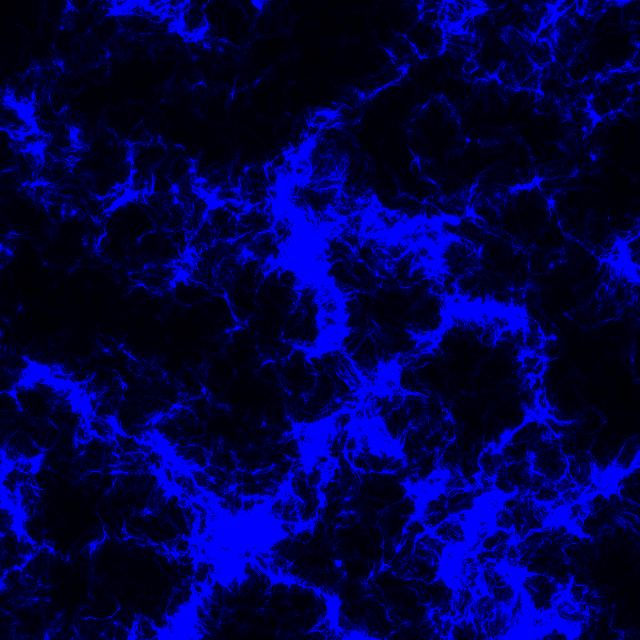
Give the GLSL for this texture, as a Shadertoy shader.

```glsl
const int   OCTAVES       = 7;
const float BASE_SCALE    = 4.0;    // large cells across the canvas
const float FIRST_WEIGHT  = 0.85;   // strength of the largest veins
const float WEIGHT_DECAY  = 0.80;
const float VEIN_CORE     = 0.055;  // half width of a vein centre
const float RIDGE_MEAN    = 0.45;   // average of ridge(), used for centring
const float NOISE_SPREAD  = 0.43;   // standard deviation of noise()
const float LOG_MEDIAN    = -1.52;  // overall exposure, logarithmic
const float POOL_SCALE    = 3.2;
const float POOL_STRENGTH = 0.5;    // broad bright and dark regions
const float WARP_SCALE    = 11.0;
const float WARP_AMOUNT   = 0.012;
const vec3  GLOW_COLOR    = vec3(0.0, 0.0, 1.0);

// Integer hash giving three values in -1..1
vec3 hash3(ivec2 cell, int seed) {
    uvec3 v = uvec3(ivec3(cell, seed)) * 1664525u + 1013904223u;
    v.x += v.y * v.z;
    v.y += v.z * v.x;
    v.z += v.x * v.y;
    v ^= v >> 16u;
    v.x += v.y * v.z;
    v.y += v.z * v.x;
    v.z += v.x * v.y;
    return vec3(v >> 8u) / 8388608.0 - 1.0;
}

// Random height plus random slope at one lattice corner
float corner(ivec2 cell, ivec2 offset, vec2 local, int seed) {
    vec3 h = hash3(cell + offset, seed);
    return 0.7 * h.z + 2.0 * dot(h.xy, local - vec2(offset));
}

// Value and gradient noise combined, so zero lines avoid the lattice
float noise(vec2 p, int seed) {
    ivec2 cell = ivec2(floor(p));
    vec2 f = fract(p);
    vec2 u = f * f * f * (f * (f * 6.0 - 15.0) + 10.0);
    float low  = mix(corner(cell, ivec2(0, 0), f, seed),
                     corner(cell, ivec2(1, 0), f, seed), u.x);
    float high = mix(corner(cell, ivec2(0, 1), f, seed),
                     corner(cell, ivec2(1, 1), f, seed), u.x);
    return mix(low, high, u.y);
}

// Logarithmic peak along the zero lines of the noise
float ridge(vec2 p, int seed) {
    return -log(abs(noise(p, seed)) / NOISE_SPREAD + VEIN_CORE);
}

// Small wiggles that roughen the veins
vec2 warp(vec2 p) {
    vec2 shift = vec2(0.0);
    float scale = WARP_SCALE;
    float amount = WARP_AMOUNT;
    for (int i = 0; i < 4; i++) {
        vec2 q = p * scale;
        shift += amount * vec2(noise(q, 40 + i), noise(q + 0.5, 60 + i));
        scale *= 2.1;
        amount *= 0.5;
    }
    return p + shift;
}

// Cascade of veins; finer ones are stronger where it is already bright
float veinTone(vec2 p) {
    float tone = POOL_STRENGTH * noise(p * POOL_SCALE, 90) / NOISE_SPREAD;
    float weight = FIRST_WEIGHT;
    vec2 q = warp(p) * BASE_SCALE;
    const mat2 TURN_AND_DOUBLE = mat2(1.6, 1.2, -1.2, 1.6);
    for (int i = 0; i < OCTAVES; i++) {
        float detail = clamp(1.0 + 0.22 * tone, 0.55, 1.3);
        tone += weight * detail * (ridge(q, i) - RIDGE_MEAN);
        q = TURN_AND_DOUBLE * q + 7.3;
        weight *= WEIGHT_DECAY;
    }
    return tone;
}

void mainImage(out vec4 fragColor, in vec2 fragCoord) {
    vec2 uv = fragCoord / iResolution.y;
    float glow = exp(LOG_MEDIAN + veinTone(uv));
    fragColor = vec4(GLOW_COLOR * min(glow, 1.0), 1.0);
}
```
